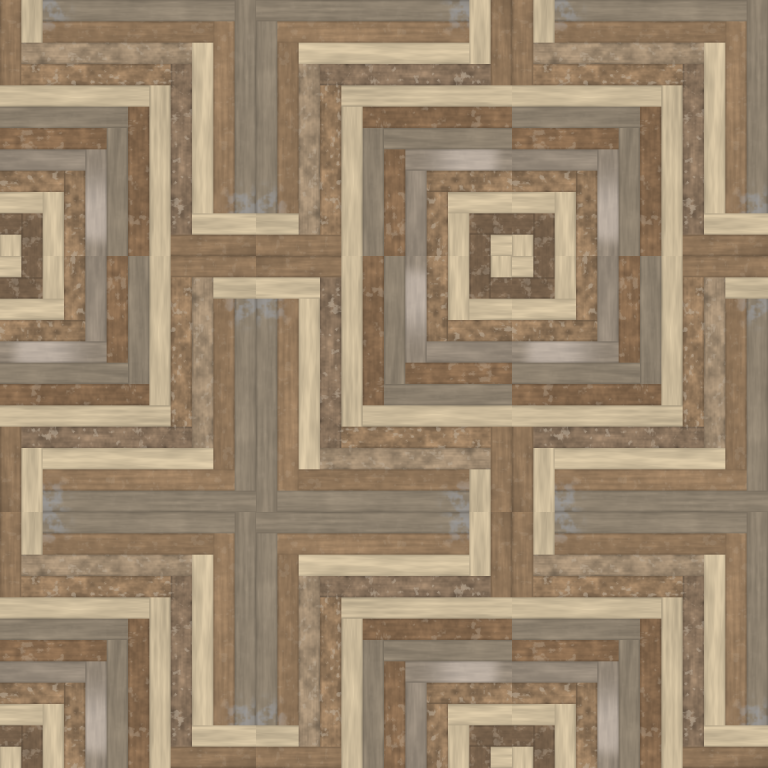
Reproduce this pattern procedurally as a Shadertoy shader.

```glsl
// Wooden parquet: concentric plank squares alternating with pinwheel crosses.

float hash(vec2 p) {
    return fract(sin(dot(p, vec2(127.1, 311.7))) * 43758.5453);
}

float noise(vec2 p) {
    vec2 i = floor(p), f = fract(p);
    f = f * f * (3.0 - 2.0 * f);
    return mix(mix(hash(i), hash(i + vec2(1, 0)), f.x),
               mix(hash(i + vec2(0, 1)), hash(i + vec2(1, 1)), f.x), f.y);
}

float fbm(vec2 p) {
    float sum = 0.0, amp = 0.5;
    for (int i = 0; i < 3; i++) {
        sum += amp * noise(p);
        p = p * 2.1 + 7.3;
        amp *= 0.5;
    }
    return sum / 0.875;
}

// Plank colour in rgb, mottling in w; cells count from the cross axis and the square axis
vec4 plank(vec2 cell, out bool upright) {
    vec4 cream = vec4(0.80, 0.73, 0.605, 0.0);
    vec4 brown = vec4(0.57, 0.465, 0.355, 0.3);
    vec4 grey = vec4(0.545, 0.495, 0.425, 0.1);
    vec4 rust = vec4(0.57, 0.465, 0.355, 1.0);
    vec4 dark = vec4(0.47, 0.385, 0.30, 0.6);
    vec4 tan_ = vec4(0.635, 0.55, 0.45, 0.8);

    // Concentric square
    if (cell.x >= 4.0 && cell.y < 8.0) {
        float side = 11.0 - cell.x;
        float ring = max(side, cell.y);
        upright = side >= cell.y;
        if (ring == 0.0 || ring == 2.0 || ring == 7.0) return cream;
        if (ring == 1.0) return dark;
        if (ring == 3.0) return rust;
        if (ring == 4.0) return grey + vec4(0.03, 0.03, 0.04, 0.0);
        return (ring == 5.0) == upright ? grey : brown - vec4(0.03, 0.04, 0.04, -0.3);
    }

    // Bridges between neighbouring squares
    upright = false;
    if (cell.y < 1.0) return brown;
    upright = true;
    if (cell.x >= 11.0) return brown;

    // Cream hooks around the cross arms
    if (cell.x == 10.0 && cell.y >= 10.0) return cream;
    if (cell.x == 2.0 && cell.y > 1.0 && cell.y < 10.0) return cream;
    if (cell.y == 1.0 && cell.x < 3.0) { upright = false; return cream; }

    // Mottled borders, then the arms
    if (cell.x == 3.0 && cell.y < 9.0) return dark + vec4(0.06, 0.06, 0.06, 0.4);
    if (cell.x == 0.0) return grey;
    if (cell.x == 1.0 && cell.y < 11.0) return brown;
    upright = false;
    if (cell.y == 8.0) return rust;
    if (cell.y == 9.0) return tan_;
    return cell.y == 10.0 ? brown : grey;
}

vec3 parquet(vec2 p) {
    // Fold the four rotated quadrants of a 24-plank tile into one
    p = mod(p + 12.0, 24.0) - 12.0;
    if (p.x >= 0.0) p = p.y >= 0.0 ? -p : vec2(p.y, -p.x);
    else if (p.y >= 0.0) p = vec2(-p.y, p.x);
    vec2 q = vec2(12.0 + p.x, -p.y);

    vec2 cell = floor(q);
    bool upright;
    vec4 wood = plank(cell, upright);
    vec2 grain = upright ? q.yx : q;
    float id = floor(grain.y) + (upright ? 40.0 : 0.0);
    vec3 col = wood.rgb;

    // Plank tone, long stains and fine fibres
    col *= 0.97 + 0.06 * hash(vec2(id, 3.0));
    col *= 1.0 + 0.16 * (fbm(vec2(grain.x * 0.5, grain.y * 2.0) + id * 17.0) - 0.5);
    col *= 1.0 + 0.20 * (fbm(vec2(grain.x * 0.7, grain.y * 7.0) + id * 9.0) - 0.5);

    // Worn mottling with pale flecks
    float blotch = fbm(q * 2.6 + id);
    col *= 1.0 + wood.w * 0.55 * (blotch - 0.5);
    float fleck = smoothstep(0.60, 0.78, fbm(q * vec2(3.4, 3.8) + 31.0));
    col = mix(col, vec3(0.74, 0.68, 0.60), fleck * wood.w * 0.55);

    // Bleached stretch of the grey ring and bluish frost at the arm ends
    if (cell.x == 7.0 && cell.y < 5.0)
        col += vec3(0.13, 0.13, 0.14) * smoothstep(0.2, 1.2, q.y) * smoothstep(4.6, 2.4, q.y);
    float end = min(length(q - vec2(0.6, 2.4)), length(q - vec2(9.6, 11.5)));
    float frost = smoothstep(1.3, 0.2, end) * smoothstep(0.35, 0.65, blotch);
    if (wood.r < 0.7) col = mix(col, vec3(0.60, 0.61, 0.63), 0.6 * frost);

    // Shaded joint along both long edges
    float edge = 0.5 - abs(fract(grain.y) - 0.5);
    return col * mix(0.86, 1.0, smoothstep(0.0, 0.12, edge));
}

void mainImage(out vec4 fragColor, in vec2 fragCoord) {
    // Nine samples per pixel; one and a half tiles each way
    vec3 sum = vec3(0.0);
    for (int i = 0; i < 9; i++) {
        vec2 offset = (vec2(i % 3, i / 3) - 1.0) / 3.0;
        sum += parquet((fragCoord + offset) / iResolution.y * 36.0);
    }
    fragColor = vec4(sum / 9.0, 1.0);
}
```
